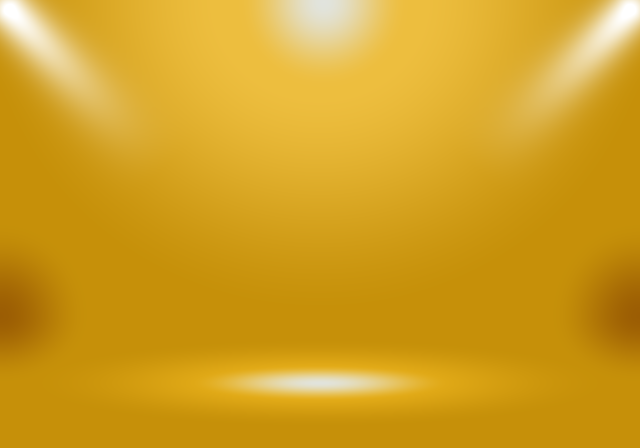
Write a Shadertoy shader that draws this background.

```glsl
// An empty golden studio: a softly lit wall above a floor, with two corner
// spotlights, a cool lamp at the top and an elliptical pool of light below.
// Each light is a smooth falloff of distance, blended over the base gold.

// Soft elliptical falloff: 1 at the centre, 0 at the given radii.
float softEllipse(vec2 p, vec2 centre, vec2 radii) {
    return 1.0 - smoothstep(0.0, 1.0, length((p - centre) / radii));
}

// Beam that starts at the source, widens and fades along its direction.
float spotBeam(vec2 p, vec2 source, vec2 direction) {
    vec2 d = p - source;
    float along = dot(d, direction);
    float side = dot(d, vec2(-direction.y, direction.x));
    float width = 0.052 + 0.06 * max(along, 0.0);
    float fade = pow(clamp(1.0 - along / 0.5, 0.0, 1.0), 1.25);
    float cap = smoothstep(-0.09, 0.01, along);
    return min(1.0, 1.08 * fade * cap * exp(-side * side / (width * width)));
}

void mainImage(out vec4 fragColor, in vec2 fragCoord) {
    // Height is one unit; x is centred, and mirrored for the paired parts.
    vec2 p = (fragCoord - vec2(0.5 * iResolution.x, 0.0)) / iResolution.y;
    float halfWidth = 0.5 * iResolution.x / iResolution.y;
    vec2 mirrored = vec2(abs(p.x), p.y);
    float horizon = 0.294;

    vec3 deepGold = vec3(0.775, 0.565, 0.035);
    vec3 brightGold = vec3(0.93, 0.745, 0.245);
    vec3 coolWhite = vec3(0.88, 0.90, 0.90);

    // Wall gradient spreading from the top centre
    float reach = length((p - vec2(0.0, 1.0)) * vec2(0.93, 1.0));
    float wallLight = 1.0 - clamp((reach - 0.22) / 0.47, 0.0, 1.0);
    wallLight = mix(wallLight, smoothstep(0.0, 1.0, wallLight), 0.5);
    vec3 color = mix(deepGold, brightGold, wallLight);

    // Brown shade where the horizon meets the sides
    vec2 shadeSize = p.y > horizon ? vec2(0.20, 0.21) : vec2(0.20, 0.15);
    float shade = softEllipse(mirrored, vec2(halfWidth, horizon), shadeSize);
    color = mix(color, vec3(0.58, 0.33, 0.01), 0.85 * shade);

    // Pool of light on the floor, with a narrow bright core
    vec2 poolCentre = vec2(0.0, 0.145);
    float pool = softEllipse(p, poolCentre, vec2(0.66, 0.10));
    float core = softEllipse(p, poolCentre, vec2(0.29, 0.040));
    color = mix(color, vec3(0.94, 0.72, 0.12), pool);
    color = mix(color, coolWhite, 0.95 * core);

    // Cool lamp at the top edge
    float lamp = softEllipse(p, vec2(0.008, 0.995), vec2(0.19));
    color = mix(color, coolWhite, 0.95 * lamp);

    // Paired spotlights in the upper corners
    vec2 source = vec2(halfWidth - 0.018, 0.982);
    float beam = spotBeam(mirrored, source, normalize(vec2(-0.97, -1.0)));
    vec3 beamColor = mix(vec3(0.95, 0.89, 0.72), vec3(1.0), beam);
    color = mix(color, beamColor, beam);

    fragColor = vec4(color, 1.0);
}
```
